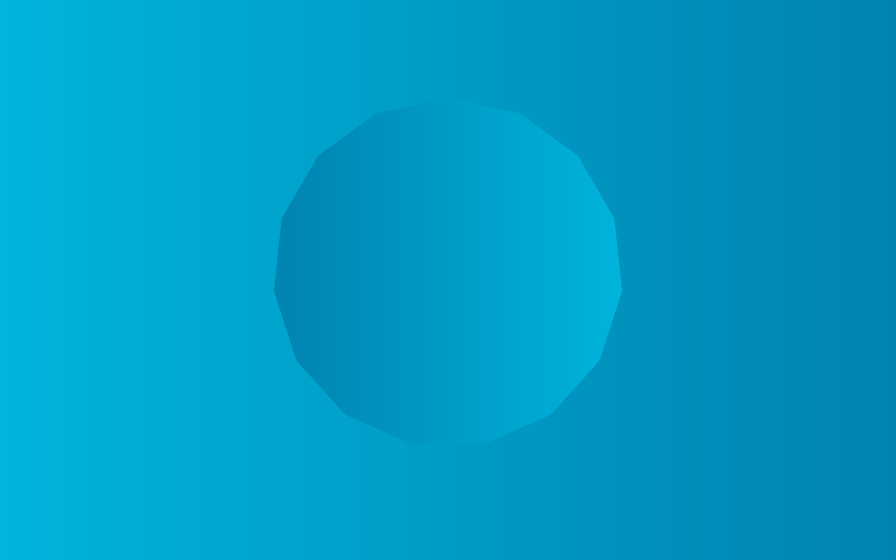
A WebGL 1 fragment shader for this background:

```glsl
precision highp float;

uniform vec2 u_resolution;

const float PI = 3.14159265;
const vec3 SKY_CYAN = vec3(0.0, 0.706, 0.859);
const vec3 DEEP_BLUE = vec3(0.0, 0.514, 0.690);

// Signed distance to the edges of a regular polygon with one vertex at the top.
float polygonDistance(vec2 p, float radius, float sides) {
  float sector = 2.0 * PI / sides;
  float angle = atan(p.x, p.y + 1e-6);
  float fromEdgeNormal = mod(angle, sector) - 0.5 * sector;
  return length(p) * cos(fromEdgeNormal) - radius * cos(0.5 * sector);
}

// Horizontal blend between two colours over the span from start to end.
vec3 horizontalGradient(float x, float start, float end, vec3 from, vec3 to) {
  return mix(from, to, clamp((x - start) / (end - start), 0.0, 1.0));
}

// Coverage of a shape, softened over one pixel.
float coverage(float dist, float pixel) {
  return clamp(0.5 - dist / pixel, 0.0, 1.0);
}

void main() {
  // Canvas height is one unit, with x centred.
  float pixel = 1.0 / u_resolution.y;
  float halfWidth = 0.5 * u_resolution.x * pixel;
  vec2 p = gl_FragCoord.xy * pixel - vec2(halfWidth, 0.0);

  // Backdrop
  vec3 color = horizontalGradient(p.x, -halfWidth, halfWidth, SKY_CYAN, DEEP_BLUE);

  // Polygon with the reversed gradient, fitted to its own width
  const float sides = 15.0;
  const float radius = 0.3125;
  vec2 center = vec2(0.0, 0.5125);
  float reach = radius * cos(0.5 * PI / sides);
  vec3 fill = horizontalGradient(p.x, -reach, reach, DEEP_BLUE, SKY_CYAN);
  float dist = polygonDistance(p - center, radius, sides);
  color = mix(color, fill, coverage(dist, pixel));

  gl_FragColor = vec4(color, 1.0);
}
```
